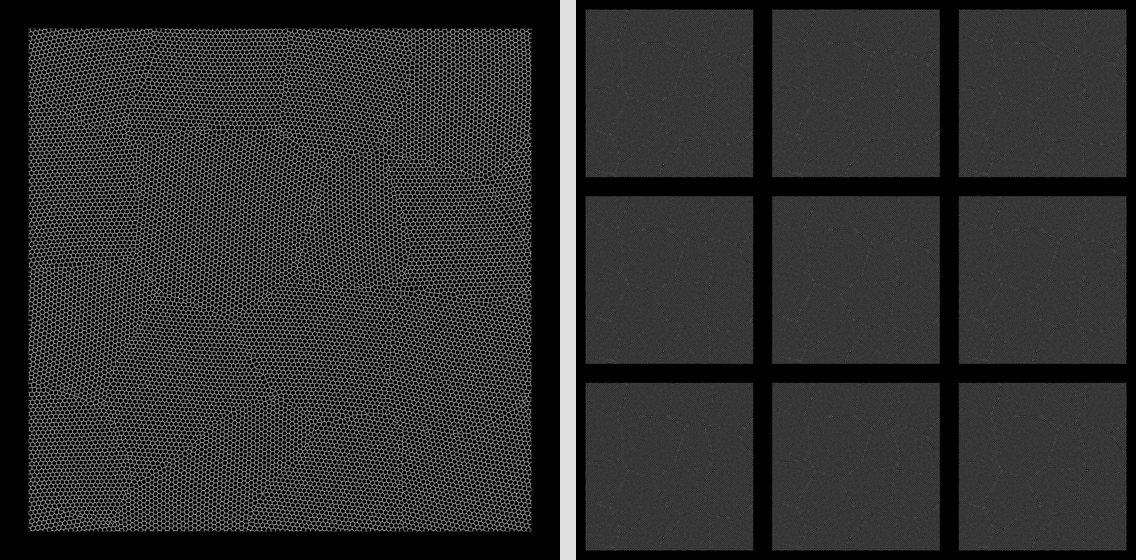
Left, the tile; right, the same tile 3 across and 3 down.
A WebGL 2 fragment shader for this pattern:

```glsl
#version 300 es
precision highp float;
// Draws a fine grey honeycomb net, split into crystal grains of many directions, on black.

uniform vec2 u_resolution;
out vec4 fragColor;

const float TAU = 6.2831853;
const float GRAINS = 4.0;         // grains across the canvas, whole so that they wrap
const float SPACING = 0.0081;     // distance between neighbouring cell centres
const float ROW = 0.8660254;      // height of a lattice row in spacings
const float REACH = 3.0 * SPACING;
const float DISORDER = 0.22;
const float SHEET_HALF = 0.449;
const float LINE_HALF = 0.00098;
const vec3 BACKGROUND = vec3(0.005);
const vec3 LINE_COLOR = vec3(0.47);
const vec3 JOINT_GLOW = vec3(0.12);

// Offsets from the pixel to its three closest cell centres.
struct Nearest { vec2 first; vec2 second; vec2 third; };

vec2 hash2(vec2 c) {
  vec3 h = fract(c.xyx * vec3(0.1031, 0.1030, 0.0973));
  h += dot(h, h.yzx + 33.33);
  return fract((h.xx + h.yz) * h.zy);
}

// Layered sines with whole periods.
vec2 waves(vec2 p, float repeats) {
  vec2 slow = sin(TAU * (repeats * p.yx + vec2(0.1, 0.6)));
  return slow + 0.5 * sin(TAU * (repeats * p + (repeats + 1.0) * p.yx + 0.3));
}

vec2 grainSeed(vec2 cell) {
  return (cell + 0.1 + 0.8 * hash2(mod(cell, GRAINS) + 3.0)) / GRAINS;
}

// Curves the grain borders without bending the lattices.
vec2 borderSpace(vec2 p) {
  return p + 0.014 * waves(p, 3.0);
}

// Inward normal of the closest grain border and the depth inside it, at p in border space.
vec3 grainBorder(vec2 p, vec2 grain) {
  vec2 seed = grainSeed(grain);
  vec2 base = floor(p * GRAINS);
  vec3 border = vec3(0.0, 0.0, 1.0);
  for (int k = 0; k < 9; k++) {
    vec2 other = base + vec2(k % 3 - 1, k / 3 - 1);
    if (other == grain) continue;
    vec2 otherSeed = grainSeed(other);
    vec2 inward = normalize(seed - otherSeed);
    float depth = dot(p - 0.5 * (seed + otherSeed), inward);
    if (depth < border.z) border = vec3(inward, depth);
  }
  return border;
}

void insertSite(inout Nearest n, vec2 site) {
  float d = dot(site, site);
  if (d < dot(n.first, n.first)) {
    n = Nearest(site, n.first, n.second);
  } else if (d < dot(n.second, n.second)) {
    n = Nearest(n.first, site, n.second);
  } else if (d < dot(n.third, n.third)) {
    n.third = site;
  }
}

// Adds the lattice sites of one grain around p; sites at its border relax to an even gap.
void addGrain(inout Nearest n, vec2 p, vec2 grain, bool interior) {
  vec2 id = mod(grain, GRAINS);
  vec2 seed = grainSeed(grain);
  float angle = hash2(id + 41.0).x * TAU / 6.0;
  mat2 turn = mat2(cos(angle), sin(angle), -sin(angle), cos(angle));
  vec2 local = transpose(turn) * (p - seed) / SPACING;
  float row = round(local.y / ROW);
  vec2 center = vec2(round(local.x - 0.5 * row), row);
  for (int k = 0; k < 25; k++) {
    vec2 index = center + vec2(k % 5 - 2, k / 5 - 2);
    vec2 jitter = DISORDER * (hash2(index + 57.0 * id) - 0.5);
    vec2 lattice = vec2(index.x + 0.5 * index.y, ROW * index.y) + jitter;
    vec2 site = seed + turn * lattice * SPACING;
    if (!interior) {
      vec3 border = grainBorder(borderSpace(site), grain);
      if (border.z < 0.0) continue;
      float push = 0.45 * SPACING - border.z;
      site += border.xy * 0.5 * push * step(border.z, ROW * SPACING);
    }
    insertSite(n, site - p);
  }
}

Nearest findSites(vec2 p) {
  Nearest n = Nearest(vec2(1.0), vec2(1.1), vec2(1.2));
  vec2 q = borderSpace(p);
  for (int k = 0; k < 9; k++) {
    vec2 grain = floor(q * GRAINS) + vec2(k % 3 - 1, k / 3 - 1);
    float depth = grainBorder(q, grain).z;
    if (depth > -REACH) addGrain(n, p, grain, depth > 2.0 * REACH);
  }
  return n;
}

// Distance from the pixel to the line halfway between two sites.
float bisector(vec2 a, vec2 b) {
  return (dot(b, b) - dot(a, a)) / max(2.0 * length(b - a), 1e-5);
}

float coverage(float dist, float halfWidth, float pixel) {
  return clamp((halfWidth - dist) / pixel + 0.5, 0.0, 1.0);
}

void main() {
  vec2 uv = gl_FragCoord.xy / u_resolution;
  float pixel = 1.0 / min(u_resolution.x, u_resolution.y);
  Nearest n = findSites(uv + 0.003 * waves(uv, 2.0));

  // Cell walls, brighter where three of them join
  float wall = coverage(bisector(n.first, n.second), LINE_HALF, pixel);
  float joint = coverage(bisector(n.first, n.third), LINE_HALF, pixel);
  vec3 net = LINE_COLOR * wall + JOINT_GLOW * joint;

  // Square sheet inside a black margin
  vec2 fromCenter = abs(uv - 0.5);
  float sheet = coverage(max(fromCenter.x, fromCenter.y), SHEET_HALF, pixel);
  fragColor = vec4(BACKGROUND + net * sheet, 1.0);
}
```
